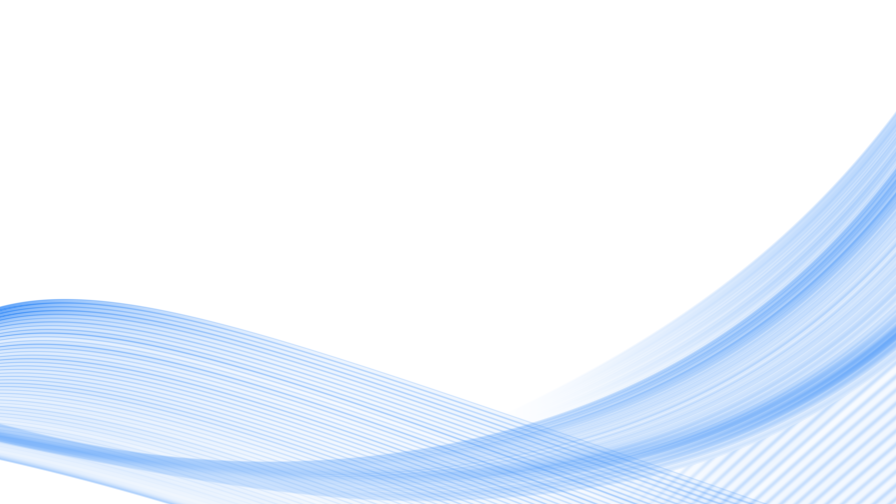
A WebGL 2 fragment shader for this background:

```glsl
#version 300 es
precision highp float;
// Translucent blue ribbons of fine strands sweeping over a white ground.
// Each ribbon lies between two height curves; its strands follow the
// normalised position between them, shaded by gradient noise and fine lines.

#define BLUE vec3(0.22, 0.55, 0.97)
#define WAVE_STRANDS 46.0
#define SWEEP_STRANDS 34.0
#define VEIL_STRANDS 16.0
#define FAN_SPACING 0.027
#define TAU 6.2831853

uniform vec2 u_resolution;
out vec4 fragColor;

float hash(float n) {
    return fract(sin(n * 127.1) * 43758.55);
}

// One-dimensional gradient noise, about -0.5 to 0.5
float gradientNoise(float x) {
    float i = floor(x), f = x - i;
    float a = (hash(i) * 2.0 - 1.0) * f;
    float b = (hash(i + 1.0) * 2.0 - 1.0) * (f - 1.0);
    return mix(a, b, f * f * f * (f * (f * 6.0 - 15.0) + 10.0));
}

// Antialiased step: 1 where d is positive
float inside(float d) {
    float w = fwidth(d) + 1e-5;
    return smoothstep(-w, w, d);
}

// Regular thin lines, faded to their mean where too fine to resolve
float fineLines(float x) {
    float keep = 1.0 - smoothstep(0.4, 1.0, fwidth(x));
    return 0.5 + 0.5 * keep * cos(TAU * x);
}

// Uneven streaks centred on zero
float streaks(float x) {
    float keep = 1.0 - smoothstep(0.4, 1.2, fwidth(x));
    return keep * (gradientNoise(x) + 0.6 * gradientNoise(x * 0.37 + 19.0));
}

float bell(float d, float width) {
    return exp(-d * d / (width * width));
}

// Height curves across the canvas
float waveTop(float x) { return 0.531 - 0.62 * x - 0.14 * exp(-7.8 * x); }
float waveBottom(float x) { return 0.088 - x * (0.40 + 0.35 * x); }
float sweepTop(float x) {
    float u = x - 0.3;
    return 0.084 + u * u * (0.86 + 0.95 * u * u * u);
}
float sweepCore(float x) {
    float u = x - 0.44;
    return 0.057 + u * u * (0.44 + u * (0.42 + 0.7 * u));
}

// Pale outer veil above the right sweep
float veil(vec2 p) {
    float k = 1.0 - clamp((p.x - 0.48) / 0.52, 0.0, 1.0);
    float height = 0.112 * (1.0 - k * k) + 0.0005;
    float d = p.y - sweepTop(p.x);
    float t = d / height;
    float mask = inside(d) * inside(height - d) * smoothstep(0.53, 0.72, p.x);
    float tone = mix(0.09, 0.34, smoothstep(0.62, 1.0, p.x));
    return mask * tone * (1.0 + 0.9 * streaks(t * VEIL_STRANDS));
}

// Main right sweep, with a dark upper rim and a dark core
float sweep(vec2 p) {
    float top = sweepTop(p.x), core = sweepCore(p.x);
    float low = core - 0.01 - 0.042 * smoothstep(0.0, 0.5, p.x);
    float t = (p.y - low) / (top - low);
    float right = smoothstep(0.4, 1.0, p.x);
    float mask = inside(top - p.y) * inside(p.y - low);
    float tone = 0.21 + 0.07 * right;
    tone += (0.08 + 0.27 * right) * smoothstep(0.65, 1.0, t);
    tone *= 1.0 + 0.9 * streaks(t * SWEEP_STRANDS);
    tone -= 0.08 * right * pow(fineLines(t * SWEEP_STRANDS * 0.6), 6.0);
    float coreWidth = mix(0.011, 0.027, right);
    float coreTone = 0.16 + 0.22 * right + 0.2 * (1.0 - smoothstep(0.0, 0.3, p.x));
    tone += coreTone * bell(p.y - core, coreWidth);
    return clamp(mask * tone, 0.0, 0.9);
}

// Left wave, darkest where its strands gather at the upper left
float wave(vec2 p) {
    float top = waveTop(p.x), low = waveBottom(p.x);
    float t = (p.y - low) / (top - low);
    float mask = inside(top - p.y) * inside(p.y - low);
    float left = 1.0 - smoothstep(0.0, 0.4, p.x);
    float tone = 0.07 + 0.08 * left + 0.10 * smoothstep(0.3, 1.0, t) * left;
    tone += 0.26 * pow(fineLines(t * WAVE_STRANDS), 2.0) * smoothstep(-0.1, 0.8, t);
    tone *= 1.0 + 0.8 * streaks(t * WAVE_STRANDS * 0.55);
    tone += 0.55 * exp(-9.0 * p.x) * smoothstep(0.8, 1.0, t);
    tone += 0.32 * bell(p.y - low, 0.007);
    return clamp(mask * tone, 0.0, 0.9);
}

// Open fan of steep strands in the lower right corner
float fan(vec2 p) {
    float below = inside(sweepCore(p.x) - 0.052 - p.y);
    float q = (p.y - p.x * (2.3 - 0.4 * p.x)) / FAN_SPACING;
    float tone = 0.06 + 0.22 * pow(fineLines(q), 2.0) + 0.1 * streaks(q * 0.7);
    return below * smoothstep(0.66, 0.84, p.x) * max(tone, 0.0);
}

void main() {
    vec2 p = gl_FragCoord.xy / u_resolution;
    vec3 color = vec3(1.0);
    color = mix(color, BLUE, veil(p));
    color = mix(color, BLUE, fan(p));
    color = mix(color, BLUE, sweep(p));
    color = mix(color, BLUE, wave(p));
    fragColor = vec4(color, 1.0);
}
```
